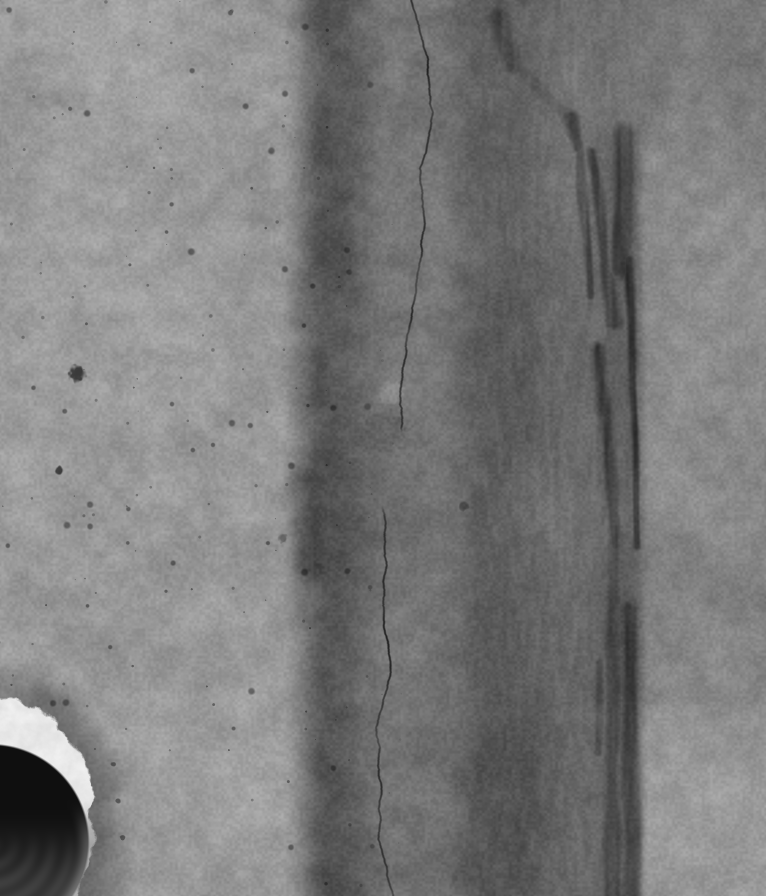
This texture is drawn by a Shadertoy shader. Its source:

```glsl
// Weathered grey concrete: soft vertical groove, hairline crack, dark scrapes and a chipped drill hole.

const float LEFT_TONE = 0.60, VALLEY_TONE = 0.335, RIDGE_TONE = 0.455, SHADE_TONE = 0.355, SLOPE_TONE = 0.41;
const float MOTTLE = 0.13, BLOTCH = 0.12, GRAIN = 0.065;
const vec2 HOLE_CENTER = vec2(-0.010, 0.940);
const float HOLE_RADIUS = 0.109;
const float CRACK_WIDTH = 0.0011;
// Sideways position of the crack at even steps from top to bottom
const float CRACK_X[17] = float[17](0.458, 0.475, 0.483, 0.470, 0.473, 0.465, 0.455, 0.446, 0.450,
                                    0.428, 0.430, 0.429, 0.438, 0.421, 0.426, 0.422, 0.440);

float hash(vec2 p) {
    vec3 q = fract(vec3(p.xyx) * 0.1031);
    q += dot(q, q.yzx + 33.33);
    return fract((q.x + q.y) * q.z);
}

float noise(vec2 p) {
    vec2 i = floor(p), f = fract(p);
    f = f * f * (3.0 - 2.0 * f);
    return mix(mix(hash(i), hash(i + vec2(1, 0)), f.x),
               mix(hash(i + vec2(0, 1)), hash(i + vec2(1, 1)), f.x), f.y);
}

float fbm(vec2 p) {
    float sum = 0.0, amp = 0.5;
    for (int i = 0; i < 5; i++) {
        sum += amp * noise(p);
        p = mat2(1.6, 1.2, -1.2, 1.6) * p + 7.3;
        amp *= 0.5;
    }
    return sum;
}

float fadeOut(float lo, float hi, float v) { return 1.0 - smoothstep(lo, hi, v); }

// Soft tapered stroke from a to b
float stroke(vec2 p, vec2 a, vec2 b, float wa, float wb) {
    vec2 ab = b - a;
    float h = clamp(dot(p - a, ab) / dot(ab, ab), 0.0, 1.0);
    return fadeOut(0.2, 1.0, length(p - a - ab * h) / mix(wa, wb, h));
}

float spot(vec2 p, vec2 c, float r) {
    return fadeOut(0.6, 1.25, length(p - c) / r + 0.5 * (noise(p * 300.0) - 0.5));
}

// Broad light and shade across the groove
float grooveTone(vec2 p) {
    float x = p.x + 0.014 * (fbm(p * vec2(12.0, 5.0)) - 0.5);
    float g = mix(LEFT_TONE, VALLEY_TONE, smoothstep(0.312, 0.364, x));
    g = mix(g, RIDGE_TONE, smoothstep(0.368, 0.440, x));
    g = mix(g, SHADE_TONE, smoothstep(0.480, 0.545, x));
    g = mix(g, SLOPE_TONE, smoothstep(0.565, 0.640, x));
    g = mix(g, 0.37, smoothstep(0.655, 0.695, x));
    float soft = fadeOut(0.06, 0.20, p.y);
    float right = 0.46 + 0.07 * smoothstep(0.0, 0.25, p.y) + 0.09 * smoothstep(0.72, 0.95, p.y);
    right -= 0.04 * stroke(p, vec2(0.72, 0.62), vec2(0.86, 0.69), 0.06, 0.06);
    return mix(g, right, smoothstep(mix(0.706, 0.56, soft), mix(0.725, 0.78, soft), p.x));
}

// Rubbed dark marks on the right slope
float scrapes(vec2 p) {
    vec2 q = p + vec2(0.006 * (noise(p * vec2(50.0, 14.0)) - 0.5), 0.0);
    float s = 0.8 * stroke(q, vec2(0.636, 0.132), vec2(0.645, 0.165), 0.014, 0.009);
    s = max(s, 0.6 * stroke(q, vec2(0.647, 0.16), vec2(0.657, 0.33), 0.007, 0.006));
    s = max(s, 0.65 * stroke(q, vec2(0.660, 0.17), vec2(0.686, 0.36), 0.008, 0.014));
    s = max(s, 0.85 * stroke(q, vec2(0.667, 0.39), vec2(0.675, 0.46), 0.013, 0.014));
    s = max(s, 0.7 * stroke(q, vec2(0.675, 0.45), vec2(0.686, 0.61), 0.014, 0.006));
    s = max(s, 0.75 * stroke(q, vec2(0.697, 0.15), vec2(0.694, 0.30), 0.020, 0.017));
    s = max(s, 0.8 * stroke(q, vec2(0.703, 0.29), vec2(0.711, 0.61), 0.009, 0.006));
    s = max(s, 0.5 * stroke(q, vec2(0.685, 0.58), vec2(0.683, 1.0), 0.008, 0.015));
    s = max(s, 0.6 * stroke(q, vec2(0.700, 0.68), vec2(0.706, 1.0), 0.013, 0.016));
    s = max(s, 0.4 * stroke(q, vec2(0.668, 0.74), vec2(0.667, 0.84), 0.008, 0.006));
    s = max(s, 0.5 * stroke(q, vec2(0.555, 0.02), vec2(0.575, 0.075), 0.018, 0.012));
    s = max(s, 0.25 * stroke(q, vec2(0.575, 0.07), vec2(0.638, 0.135), 0.010, 0.010));
    return s * (0.55 + 0.75 * noise(p * vec2(210.0, 16.0)));
}

float crack(vec2 p, float pixel) {
    float s = clamp(p.y, 0.0, 0.9999) * 16.0;
    int i = int(s);
    float x = mix(CRACK_X[i], CRACK_X[i + 1], fract(s)) + 0.007 * (fbm(vec2(p.y * 60.0, 2.0)) - 0.5);
    float gap = smoothstep(0.475, 0.485, p.y) * fadeOut(0.56, 0.58, p.y);
    float strength = (0.45 + 0.5 * noise(vec2(p.y * 40.0, 9.0))) * (1.0 - gap);
    return strength * fadeOut(0.0, CRACK_WIDTH + pixel, abs(p.x - x));
}

// Scattered pinholes, one chance per cell
float pinholes(vec2 p, float cells, float chance) {
    vec2 id = floor(p * cells), f = fract(p * cells);
    vec2 c = 0.25 + 0.5 * vec2(hash(id + 3.1), hash(id + 8.7));
    float r = 0.05 + 0.13 * hash(id + 5.5);
    return step(hash(id), chance) * fadeOut(0.5 * r, 1.4 * r, length(f - c));
}

void mainImage(out vec4 fragColor, in vec2 fragCoord) {
    float pixel = 1.0 / iResolution.y;
    vec2 p = vec2(fragCoord.x, iResolution.y - fragCoord.y) * pixel; // y runs down from the top

    // Surface
    float tone = grooveTone(p);
    float slope = smoothstep(0.50, 0.56, p.x) * fadeOut(0.70, 0.73, p.x);
    tone += BLOTCH * (fbm(p * 7.0 + 4.0) - 0.48) + MOTTLE * (fbm(p * 45.0) - 0.48) * (1.0 - 0.5 * slope);
    tone += GRAIN * (noise(p * 330.0) - 0.5) + 0.05 * slope * (noise(p * vec2(190.0, 35.0)) - 0.5);
    tone -= 0.09 * stroke(p, vec2(0.335, 0.54), vec2(0.345, 0.63), 0.030, 0.025);
    tone += 0.07 * spot(p, vec2(0.437, 0.438), 0.013) - 0.05 * spot(p, vec2(0.427, 0.483), 0.025);

    // Marks
    tone *= 1.0 - 0.55 * scrapes(p);
    tone *= 1.0 - 0.75 * crack(p, pixel);
    float pits = pinholes(p, 45.0, 0.09) + 0.7 * pinholes(p + 0.37, 85.0, 0.04);
    tone *= 1.0 - 0.40 * min(pits, 1.0) * fadeOut(0.36, 0.50, p.x);
    float holes = spot(p, vec2(0.086, 0.417), 0.009) + spot(p, vec2(0.066, 0.525), 0.0045);
    holes += 0.5 * spot(p, vec2(0.316, 0.601), 0.005) + 0.5 * spot(p, vec2(0.518, 0.565), 0.005);
    for (int i = 0; i < 3; i++) holes += 0.7 * spot(p, vec2(0.127 + 0.005 * float(i), 0.853 + 0.041 * float(i)), 0.003);
    tone *= 1.0 - 0.6 * min(holes, 1.0);

    // Drill hole: shadow, chipped white rim, dark bore
    vec2 d = p - HOLE_CENTER;
    float r = length(d);
    float up = max(-d.y / r, 0.0);
    float rim = HOLE_RADIUS + 0.004 + 0.014 * smoothstep(0.30, 0.40, up) + 0.036 * up * up * up;
    rim += 0.016 * (fbm(p * 65.0) - 0.5);
    tone *= 1.0 - 0.30 * fadeOut(0.0, 0.055, r - rim) * smoothstep(-0.03, 0.07, d.x);
    float white = 0.91 - 0.25 * fadeOut(0.1, 0.4, up) + 0.10 * (fbm(p * 90.0) - 0.5);
    tone = mix(tone, white, fadeOut(-1.5 * pixel, 1.5 * pixel, r - rim));
    float bore = 0.06 + 0.17 * smoothstep(0.90, 1.0, p.y) + 0.025 * sin(r * 300.0) * smoothstep(0.92, 0.97, p.y);
    bore += 0.18 * smoothstep(0.092, 0.108, r) * smoothstep(0.89, 0.94, p.y);
    tone = mix(tone, bore, fadeOut(-1.5 * pixel, 1.5 * pixel, r - HOLE_RADIUS));

    fragColor = vec4(vec3(clamp(tone, 0.0, 1.0)), 1.0);
}
```
